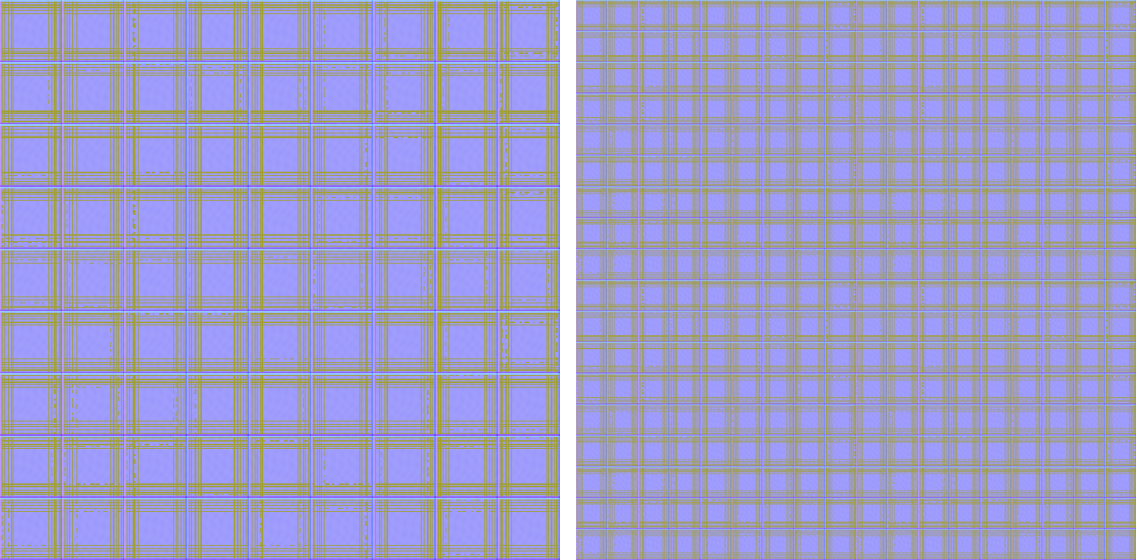
Left, the tile; right, the same tile 2 across and 2 down.
Give the GLSL for this texture map, as a WebGL 2 fragment shader.

```glsl
#version 300 es
precision highp float;

#define REPEATS 9.0
#define LINES_PER_SIDE 5
#define FIRST_LINE 0.042
#define LINE_STEP 0.045
#define LINE_JITTER 0.028
#define LINE_WIDTH 0.0125
#define BOLD_CHANCE 0.2
#define WORN_CHANCE 0.07
#define BEVEL_WIDTH 0.024
#define FLAT_COLOR vec3(0.62, 0.61, 0.99)
#define LINE_COLOR vec3(0.63, 0.63, 0.17)

uniform vec2 u_resolution;
out vec4 outColor;

const float TAU = 6.2831853;

float hash(vec2 p) {
    vec3 q = fract(p.xyx * vec3(0.1031, 0.1030, 0.0973));
    q += dot(q, q.yzx + 33.33);
    return fract((q.x + q.y) * q.z);
}

// Share of a pixel covered by a stripe centred at distance zero
float stripe(float dist, float width, float pixel) {
    float lo = max(dist - 0.5 * pixel, -0.5 * width);
    float hi = min(dist + 0.5 * pixel, 0.5 * width);
    return max(hi - lo, 0.0) / pixel;
}

// Parallel lines along both sides of a cell; some bold, some worn to dashes
float lineBands(float across, float along, float acrossCell, float alongCell,
                float seed, float pixel) {
    float gaps = 1.0;
    for (int side = 0; side < 2; side++) {
        float inset = side == 0 ? across : 1.0 - across;
        for (int i = 0; i < LINES_PER_SIDE; i++) {
            float id = seed + acrossCell * 17.0 + float(side * LINES_PER_SIDE + i) * 1.37;
            float jitter = (hash(vec2(id, 3.1)) - 0.5) * LINE_JITTER;
            float center = FIRST_LINE + LINE_STEP * float(i) + jitter;
            float bold = step(hash(vec2(id, 8.7)), BOLD_CHANCE);
            float width = LINE_WIDTH * (1.0 + 0.9 * bold);
            float worn = step(hash(vec2(id, 21.3 + alongCell * 5.0)), WORN_CHANCE);
            float dash = smoothstep(-0.3, 0.3, sin(TAU * 9.0 * along) + sin(TAU * 4.0 * along + id));
            float ink = stripe(inset - center, width, pixel) * mix(1.0, dash, worn);
            gaps *= 1.0 - ink;
        }
    }
    return 1.0 - gaps;
}

// Smooth coverage of the rim that starts at an edge
vec2 rim(vec2 inset, vec2 pixel) {
    return clamp((BEVEL_WIDTH - inset) / pixel + 0.5, 0.0, 1.0);
}

void main() {
    vec2 uv = gl_FragCoord.xy / u_resolution;
    vec2 grid = uv * REPEATS;
    vec2 cell = floor(grid);
    vec2 local = fract(grid);
    vec2 pixel = REPEATS / u_resolution;

    // Crossing line bands
    float vertical = lineBands(local.x, local.y, cell.x, cell.y, 5.0, pixel.x);
    float horizontal = lineBands(local.y, local.x, cell.y, cell.x, 211.0, pixel.y);
    float ink = 1.0 - (1.0 - vertical) * (1.0 - horizontal);

    // Faint grain from whole-period waves
    float grain = sin(TAU * (31.0 * uv.x + 47.0 * uv.y) + 2.0 * sin(TAU * 13.0 * uv.x))
                + sin(TAU * (67.0 * uv.x - 29.0 * uv.y) + 2.0 * sin(TAU * 17.0 * uv.y));
    vec3 color = FLAT_COLOR + vec3(0.004, 0.006, 0.0) * grain;

    // Tilted cell rims: warm left, blue right, cyan top, purple bottom
    vec2 low = rim(local, pixel);
    vec2 high = rim(1.0 - local, pixel);
    float edge = max(max(low.x, low.y), max(high.x, high.y));
    color = mix(color, LINE_COLOR, ink * (1.0 - edge));
    color += low.x * vec3(0.11, -0.01, -0.01);
    color += high.x * vec3(-0.16, -0.08, 0.01);
    color += high.y * vec3(-0.05, 0.17, 0.01);
    color += low.y * vec3(-0.06, -0.22, 0.0);

    outColor = vec4(clamp(color, 0.0, 1.0), 1.0);
}
```
